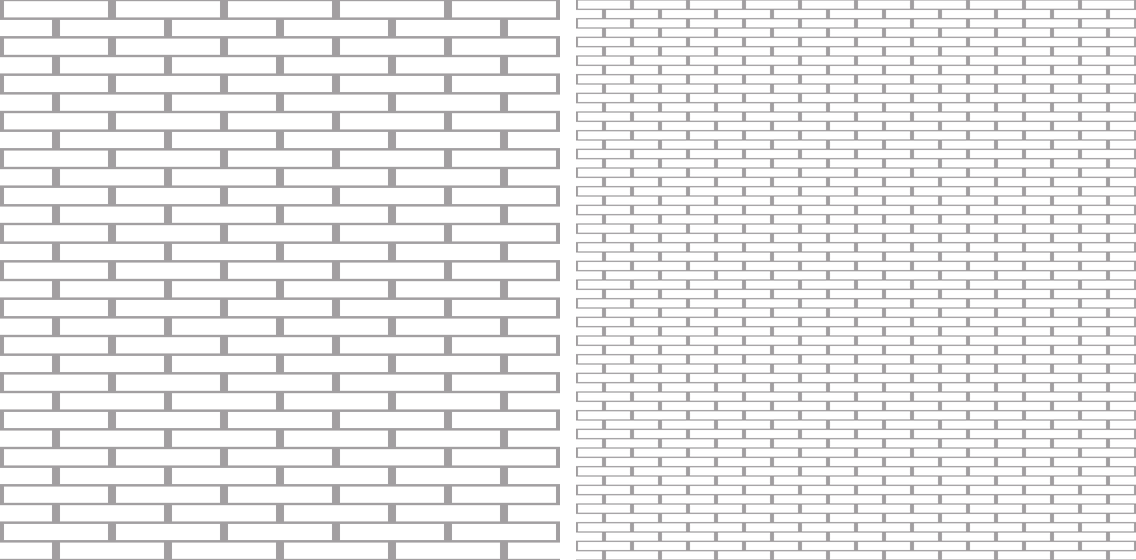
Left: one tile. Right: repeated 2 by 2.
Write a Shadertoy shader that draws this pattern.

```glsl
// Running-bond wall of long white bricks with grey mortar, 5 across and 30 down.
// Alternate courses shift by half a brick; the joints are soft-edged bands around
// cell borders, with whole repeat counts so that the canvas tiles.

const vec2 BRICK_COUNT = vec2(5.0, 30.0);
const vec2 JOINT_WIDTH = vec2(0.0143, 0.0044); // upright and level joints
const float EDGE_SOFTNESS = 0.0021;            // full width of the blurred edge
const vec3 BRICK_COLOR = vec3(1.0);
const vec3 MORTAR_COLOR = vec3(0.635, 0.625, 0.632);

// Brick-local position from 0 to 1; even courses from the bottom are shifted.
vec2 brickCell(vec2 uv, vec2 count) {
    vec2 grid = uv * count;
    float course = floor(grid.y);
    grid.x += 0.5 * (1.0 - mod(course, 2.0));
    return fract(grid);
}

// Distance to the nearest upright and level cell border, in canvas units.
vec2 borderDistance(vec2 cell, vec2 count) {
    return min(cell, 1.0 - cell) / count;
}

// Mortar coverage of both joint directions.
float mortarMask(vec2 dist, vec2 width, vec2 softness) {
    vec2 halfWidth = 0.5 * width;
    vec2 halfSoft = 0.5 * softness;
    vec2 joints = 1.0 - smoothstep(halfWidth - halfSoft, halfWidth + halfSoft, dist);
    return max(joints.x, joints.y);
}

void mainImage(out vec4 fragColor, in vec2 fragCoord) {
    vec2 uv = fragCoord / iResolution.xy;
    vec2 softness = max(vec2(EDGE_SOFTNESS), 1.0 / iResolution.xy);

    vec2 cell = brickCell(uv, BRICK_COUNT);
    vec2 dist = borderDistance(cell, BRICK_COUNT);
    float mortar = mortarMask(dist, JOINT_WIDTH, softness);

    fragColor = vec4(mix(BRICK_COLOR, MORTAR_COLOR, mortar), 1.0);
}
```
